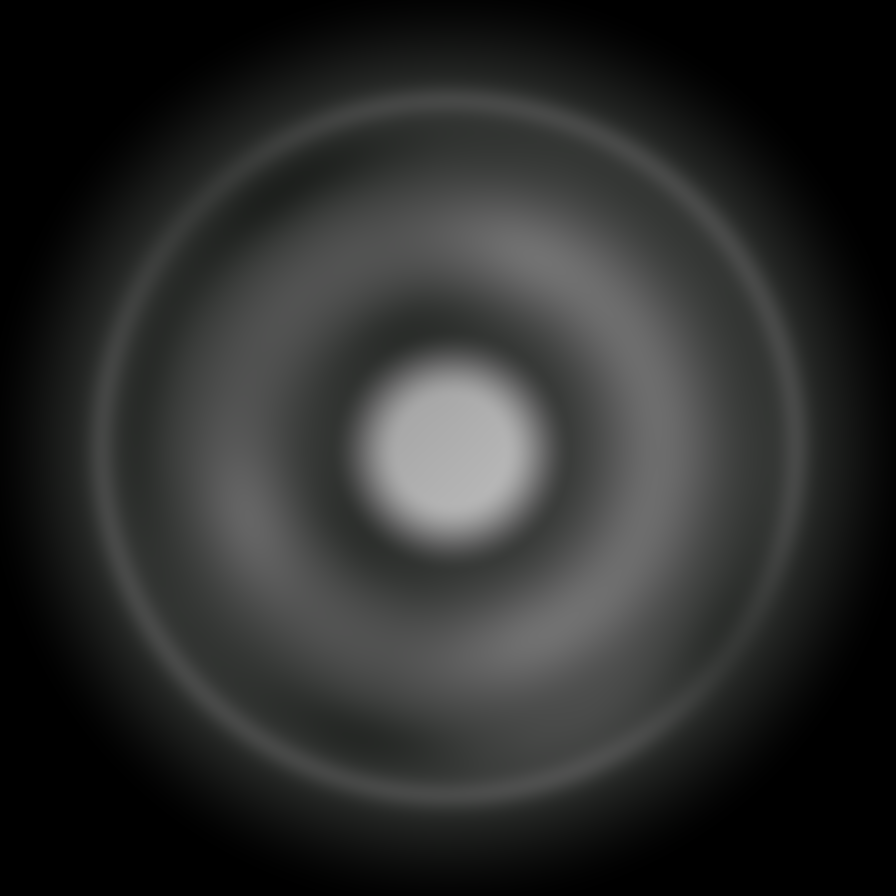
A three.js fragment shader for this background:

```glsl
// A soft grey disc: a glowing core, a dark gap, a broad uneven band and a thin rim.
// Radial profiles are summed around the centre, then shaded by polar patches
// (Gaussian in radius, cosine lobe in angle) and a faint layered-sine mottle.

varying vec2 vUv;

const vec2 DISC_CENTRE = vec2(0.501, 0.500);
const vec2 CORE_OFFSET = vec2(0.003, -0.003);

const float CORE_INNER = 0.058;
const float CORE_OUTER = 0.136;
const float CORE_LIGHT = 0.49;
const float CORE_SLOPE = 0.45;

const float BAND_RADIUS = 0.234;
const float BAND_WIDTH = 0.071;
const float BAND_LIGHT = 0.125;
const float BAND_RIGHT_LIGHT = 0.105;

const float RIM_RADIUS = 0.388;
const float RIM_WIDTH = 0.0165;
const float RIM_LIGHT = 0.105;

const float HALO_INNER = 0.355;
const float HALO_OUTER = 0.525;
const float HALO_LIGHT = 0.195;

const float MOTTLE_LIGHT = 0.006;
const vec3 SHADOW_TINT = vec3(-0.004, 0.006, -0.004);

// Bell curve around a given position.
float bell(float x, float middle, float width) {
  float d = (x - middle) / width;
  return exp(-d * d);
}

// Smooth angular lobe that wraps without a seam.
float lobe(vec2 dir, float angle, float sharpness) {
  return exp(sharpness * (dot(dir, vec2(cos(angle), sin(angle))) - 1.0));
}

// Curved smudge at a radius and angle.
float patchAt(float r, vec2 dir, float radius, float width, float angle, float sharpness) {
  return bell(r, radius, width) * lobe(dir, angle, sharpness);
}

// Cloudy variation from rotated, layered sines.
float mottle(vec2 p) {
  float sum = 0.0;
  float gain = 0.5;
  mat2 turn = mat2(0.8, 0.6, -0.6, 0.8);
  p *= 17.0;
  for (int i = 0; i < 4; i++) {
    p = turn * p + 1.7;
    sum += gain * sin(p.x + sin(p.y * 0.8)) * cos(p.y);
    p *= 1.7;
    gain *= 0.55;
  }
  return sum;
}

void main() {
  vec2 p = vUv - DISC_CENTRE;
  float r = length(p);
  vec2 dir = p / max(r, 0.0001);

  // Halo that fills the disc and fades past the rim
  float halo = 1.0 - smoothstep(HALO_INNER, HALO_OUTER, r);
  float light = HALO_LIGHT * halo;

  // Broad band, brightest on the right
  float rightSide = smoothstep(-0.3, 0.5, dir.x);
  float band = BAND_LIGHT + BAND_RIGHT_LIGHT * rightSide;
  light += band * bell(r, BAND_RADIUS, BAND_WIDTH);

  // Bright smudges in the band and under it
  light += 0.075 * patchAt(r, dir, 0.238, 0.050, -2.80, 16.0);
  light += 0.025 * patchAt(r, dir, 0.235, 0.045, 1.25, 14.0);
  light += 0.020 * patchAt(r, dir, 0.230, 0.045, -1.10, 10.0);
  light += 0.070 * patchAt(r, dir, 0.345, 0.045, -1.12, 10.0);

  // Dark smudges between band and rim
  light -= 0.085 * patchAt(r, dir, 0.340, 0.037, 2.12, 12.0);
  light -= 0.065 * patchAt(r, dir, 0.335, 0.035, -1.85, 18.0);
  light -= 0.045 * patchAt(r, dir, 0.362, 0.030, -0.62, 25.0);
  light -= 0.045 * patchAt(r, dir, 0.345, 0.030, 2.95, 8.0);

  // Dark smudges in the gap around the core
  light -= 0.045 * patchAt(r, dir, 0.145, 0.035, 1.95, 4.0);
  light -= 0.040 * patchAt(r, dir, 0.145, 0.035, -2.35, 5.0);

  // Thin rim, fainter at two places
  float rim = 1.0 - 0.55 * lobe(dir, -0.62, 18.0) - 0.45 * lobe(dir, 2.40, 10.0);
  light += RIM_LIGHT * rim * bell(r, RIM_RADIUS, RIM_WIDTH);

  // Core, slightly lighter toward the lower right
  vec2 q = p - CORE_OFFSET;
  float core = 1.0 - smoothstep(CORE_INNER, CORE_OUTER, length(q));
  light += core * (CORE_LIGHT + CORE_SLOPE * dot(q, vec2(0.7, -0.7)));

  // Mottle, then a green cast in the shadows
  light += MOTTLE_LIGHT * mottle(p) * halo;
  float shadow = halo * (1.0 - smoothstep(0.15, 0.40, light));
  gl_FragColor = vec4(clamp(vec3(light) + SHADOW_TINT * shadow, 0.0, 1.0), 1.0);
}
```
